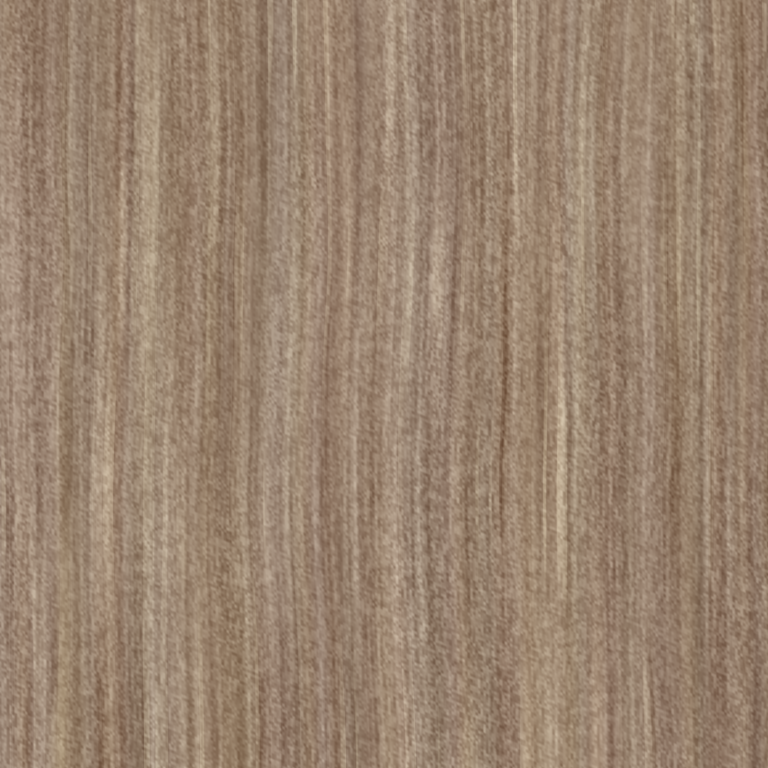
Reproduce this texture procedurally as a three.js fragment shader.

```glsl
varying vec2 vUv;

float hash(vec2 cell) {
  vec3 p = fract(vec3(cell.xyx) * 0.1031);
  p += dot(p, p.yzx + 33.33);
  return fract((p.x + p.y) * p.z);
}

float noise(vec2 p) {
  vec2 cell = floor(p);
  vec2 f = fract(p);
  f = f * f * (3.0 - 2.0 * f);
  float low = mix(hash(cell), hash(cell + vec2(1.0, 0.0)), f.x);
  float high = mix(hash(cell + vec2(0.0, 1.0)), hash(cell + vec2(1.0, 1.0)), f.x);
  return mix(low, high, f.y);
}

// Noise centred on zero, stretched along the grain
float grain(vec2 p, float across, float along, float seed) {
  return noise(p * vec2(across, along) + seed) - 0.5;
}

void main() {
  // Gentle sideways drift of the fibres
  vec2 wood = vUv;
  wood.x += 0.014 * grain(vUv, 5.0, 2.6, 11.0);
  wood.x += 0.006 * grain(vUv, 14.0, 6.0, 27.0);

  // Bands and streaks, from broad to fine
  float tone = 0.015 * grain(vUv, 3.0, 2.0, 41.0);
  tone += 0.02 * grain(wood, 19.0, 1.1, 53.0);
  tone += 0.06 * grain(wood, 58.0, 1.9, 71.0);
  tone += 0.105 * grain(wood, 112.0, 2.6, 97.0);
  tone += 0.1 * grain(wood, 225.0, 3.4, 131.0);

  // Pale threads and dark veins that fade in and out
  float pale = smoothstep(0.68, 0.86, noise(wood * vec2(118.0, 3.0) + 163.0));
  float vein = smoothstep(0.68, 0.88, noise(wood * vec2(105.0, 2.2) + 191.0));
  float fade = noise(wood * vec2(24.0, 5.0) + 223.0);
  tone += 0.11 * pale * fade - 0.065 * vein * (1.0 - 0.5 * fade);

  // Short pores and a fine cloth-like fleck
  float roughness = 0.7 + 0.6 * noise(wood * vec2(30.0, 4.0) + 251.0);
  vec2 slanted = vUv + vec2(0.0, 0.4 * vUv.x);
  float fleck = 0.125 * grain(slanted, 290.0, 270.0, 277.0);
  fleck += 0.075 * grain(wood, 300.0, 80.0, 307.0);
  tone += fleck * roughness;

  // Faint silvery cross-figure in scattered patches
  float patches = smoothstep(0.55, 0.9, noise(wood * vec2(15.0, 4.0) + 331.0));
  tone += patches * (0.015 + 0.05 * grain(vUv, 60.0, 170.0, 359.0));

  // Darker towards the right edge
  tone -= 0.02 * smoothstep(0.75, 1.0, vUv.x);

  // Tan wood shifting between greyish and warm tints
  vec3 tanWood = vec3(0.598, 0.509, 0.428);
  vec3 colour = tanWood + tone * vec3(0.93, 1.04, 1.03);
  float tint = grain(wood, 58.0, 1.6, 383.0) + 0.6 * grain(wood, 19.0, 1.0, 409.0);
  float rose = grain(wood, 44.0, 1.4, 431.0);
  colour += tint * vec3(-0.012, -0.003, 0.02);
  colour += rose * vec3(0.006, -0.008, 0.004);
  colour += pale * fade * vec3(0.006, 0.008, -0.006);

  gl_FragColor = vec4(colour, 1.0);
}
```
